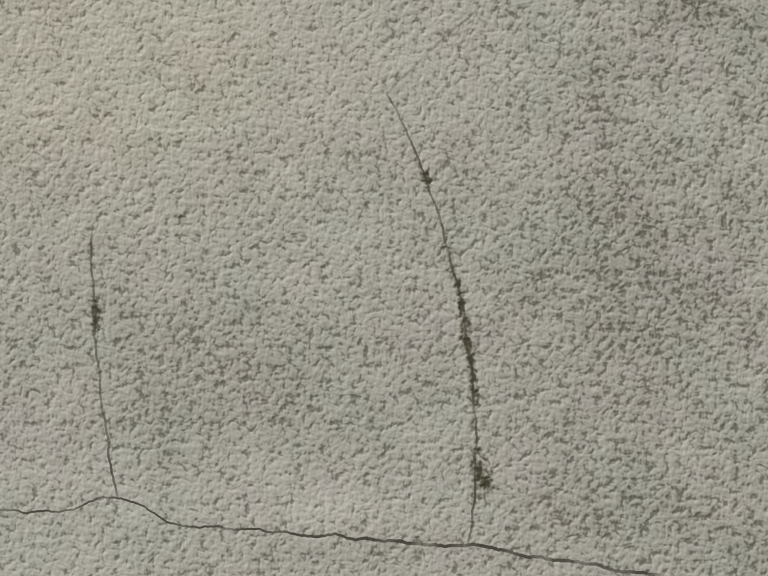
A WebGL 1 fragment shader for this texture:

```glsl
precision highp float;
// Weathered rough plaster wall with hairline cracks, dark pits and mossy stains.
uniform vec2 u_resolution;

const float GRAIN_FREQ = 92.0;                    // grains per canvas height
const float RELIEF_STRENGTH = 0.15;
const float PIT_STRENGTH = 0.15;
const float STAIN_STRENGTH = 0.075;
const float BASE_TONE = 0.622;
const float CRACK_WIDTH = 0.0016;
const vec2 LIGHT_STEP = vec2(-0.0022, 0.0032);    // offset toward the light
const vec3 WARM_SHIFT = vec3(0.012, 0.002, -0.038);
const vec3 MOSS_COLOR = vec3(0.23, 0.22, 0.16);
const vec3 CRACK_COLOR = vec3(0.25, 0.24, 0.21);

float hash(vec2 cell) {
  vec3 q = fract(cell.xyx * vec3(0.1031, 0.1030, 0.0973));
  q += dot(q, q.yzx + 33.33);
  return fract((q.x + q.y) * q.z);
}

float cornerSlope(vec2 cell, vec2 offset) {
  float angle = 6.2832 * hash(cell);
  return dot(vec2(cos(angle), sin(angle)), offset);
}

// Gradient noise, roughly -1 to 1
float noise(vec2 p) {
  vec2 i = floor(p), f = p - i;
  vec2 u = f * f * f * (f * (f * 6.0 - 15.0) + 10.0);
  vec2 e = vec2(1.0, 0.0);
  float low = mix(cornerSlope(i, f), cornerSlope(i + e, f - e), u.x);
  float high = mix(cornerSlope(i + e.yx, f - e.yx), cornerSlope(i + 1.0, f - 1.0), u.x);
  return 1.4 * mix(low, high, u.y);
}

float fractal(vec2 p) {
  float sum = 0.0, amp = 0.6;
  for (int k = 0; k < 4; k++) {
    sum += amp * noise(p);
    p = mat2(1.6, 1.2, -1.2, 1.6) * p + 17.3;
    amp *= 0.55;
  }
  return sum;
}

float plasterHeight(vec2 p) {
  return 0.6 * noise(p * GRAIN_FREQ + 40.0)
       + 0.32 * noise(p * GRAIN_FREQ * 0.47 + 90.0)
       + 0.32 * noise(p.yx * GRAIN_FREQ * 1.9 + 7.0);
}

float bump(float x, float center, float width) {
  float d = (x - center) / width;
  return exp(-d * d);
}

float blob(vec2 p, vec2 center, vec2 size) {
  vec2 d = (p - center) / size;
  return exp(-dot(d, d));
}

float span(float x, float start, float end, float fade) {
  return smoothstep(start - fade, start + fade, x) * (1.0 - smoothstep(end - fade, end + fade, x));
}

float hairline(float d, float width) {
  float pixel = 1.0 / u_resolution.y;
  return 1.0 - smoothstep(width - 0.5 * pixel, width + pixel, abs(d));
}

void main() {
  vec2 p = gl_FragCoord.xy / u_resolution.y;
  float broad = fractal(p * 3.2 + 5.0);
  float patches = fractal(p * 13.0 + 60.0);
  float right = smoothstep(0.75, 1.2, p.x);

  // Large weathered areas, with slanted streaks on the right
  float streaks = fractal(vec2(p.x * 22.0 + p.y * 7.0, p.y * 7.0));
  float stain = 0.35 * broad + 0.45 * patches + 0.4 * right * streaks + 0.2 * right;
  stain += 0.5 * blob(p, vec2(1.06, 0.52), vec2(0.15, 0.25));
  stain += 0.5 * blob(p, vec2(0.42, 0.33), vec2(0.25, 0.12));
  stain += 0.4 * blob(p, vec2(1.1, 0.12), vec2(0.12, 0.07));
  stain += 0.9 * blob(p, vec2(1.2, 0.99), vec2(0.06, 0.05));
  stain -= 0.35 * blob(p, vec2(0.25, 0.95), vec2(0.4, 0.25));
  stain -= 0.3 * blob(p, vec2(0.5, 0.13), vec2(0.3, 0.05));

  // Grain lit from the upper left, with pits gathering dirt
  vec2 warped = p + 0.004 * vec2(noise(p * 31.0), noise(p * 31.0 + 50.0));
  float height = plasterHeight(warped);
  float relief = height - plasterHeight(warped + LIGHT_STEP);
  float pit = smoothstep(0.02, 0.55, 0.22 * stain - height);
  float tone = BASE_TONE + RELIEF_STRENGTH * relief - PIT_STRENGTH * pit - STAIN_STRENGTH * stain;
  float ridge = bump(p.y, 0.776 + 0.004 * noise(p.xx * 18.0), 0.004);
  tone += 0.05 * ridge * span(p.x, 0.19, 0.42, 0.03);
  vec3 color = tone + WARM_SHIFT;
  color += vec3(0.012, -0.004, 0.004) * fractal(p * 6.0 + 80.0);
  color += vec3(0.012, 0.008, -0.012) * blob(p, vec2(0.15, 0.9), vec2(0.5, 0.3));

  // Crack paths: two upright, one along the bottom, one faint branch
  float jitter = 0.006 * fractal(vec2(p.y * 20.0, 3.5));
  float drop = 0.835 - p.y, leftDrop = 0.6 - p.y;
  float mainD = p.x - (0.674 + 0.5 * drop - 0.41 * drop * drop) - jitter;
  float leftD = p.x - (0.16 + 0.2 * leftDrop * leftDrop) - jitter;
  float floorY = 0.112 - 0.075 * p.x + 0.042 * bump(p.x, 0.2, 0.07)
               - 0.025 * smoothstep(0.8, 1.15, p.x) + 0.009 * fractal(vec2(p.x * 19.0, 8.5));
  float floorD = p.y - floorY;
  float branchD = 0.7 * (p.y - 0.84 - 0.95 * (p.x - 0.674)) + jitter;

  // Moss soaks outward from the upright cracks
  float mainMoss = bump(p.y, 0.69, 0.025) + bump(p.y, 0.45, 0.12)
                 + 0.7 * bump(p.y, 0.33, 0.05) + bump(p.y, 0.18, 0.045);
  float mossWidth = 0.013 + 0.012 * bump(p.y, 0.18, 0.04) + 0.008 * patches;
  float mossD = mainD - 0.016 * bump(p.y, 0.16, 0.04);
  float moss = mainMoss * bump(mossD, 0.0, max(mossWidth, 0.006));
  moss += 0.9 * blob(vec2(leftD, p.y), vec2(0.0, 0.45), vec2(0.011, 0.035));
  moss += 0.5 * blob(p, vec2(0.315, 0.615), vec2(0.008, 0.02));
  moss += 0.4 * blob(p, vec2(0.08, 0.755), vec2(0.035, 0.008));
  float mossCover = smoothstep(0.15, 0.85, moss * (0.85 - 0.8 * height + 0.4 * patches));
  color = mix(color, MOSS_COLOR + 0.1 * relief, 0.8 * mossCover);

  // Dark hairlines, broken where grains bridge the gap
  float broken = 0.75 + 0.5 * noise(p * 24.0);
  float cracks = 0.75 * hairline(mainD, CRACK_WIDTH) * span(p.y, 0.06, 0.835, 0.01);
  cracks = max(cracks, 0.7 * hairline(leftD, CRACK_WIDTH) * span(p.y, 0.14, 0.6, 0.015));
  float floorWidth = CRACK_WIDTH * (0.8 + 0.7 * smoothstep(0.3, 0.8, p.x));
  cracks = max(cracks, hairline(floorD, floorWidth) * (1.0 - smoothstep(1.13, 1.16, p.x)));
  cracks = max(cracks, 0.3 * hairline(branchD, CRACK_WIDTH) * span(p.x, 0.675, 0.825, 0.01));
  color = mix(color, CRACK_COLOR, clamp(cracks * broken, 0.0, 0.9));

  gl_FragColor = vec4(clamp(color, 0.0, 1.0), 1.0);
}
```
